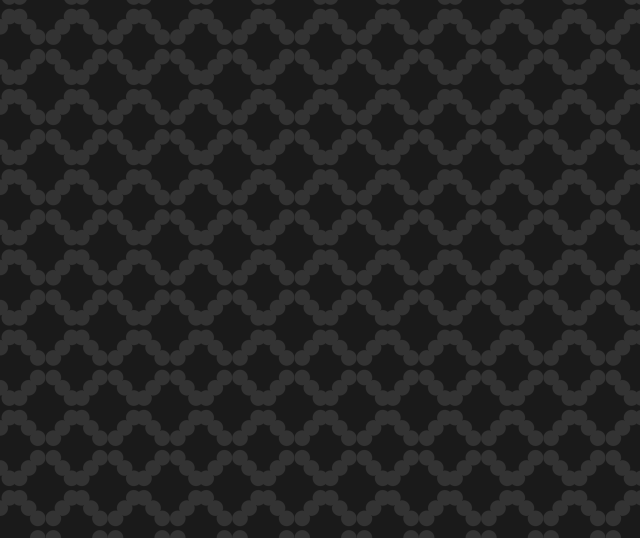
Reproduce this pattern procedurally as a Shadertoy shader.

```glsl
// Dark lattice of mirrored wavy bands, each built from chained discs.

const float COLUMNS = 10.286;        // repeats across the canvas
const float ROW_PITCH = 0.6446;      // band spacing, in column widths
const vec2 FIRST_CREST = vec2(0.232, 0.431);  // offset from the top left
const float DISC_RADIUS = 0.125;
const vec2 CHAIN_MIDDLE = vec2(0.2285, 0.0);
const vec2 CHAIN_STEP = vec2(0.1465, 0.165);
const vec3 GROUND = vec3(0.102);
const vec3 BAND = vec3(0.2);

// Signed distance to a disc
float disc(vec2 p, vec2 center, float radius) {
    return length(p - center) - radius;
}

// Three discs stepping from crest to trough of a half wave
float discChain(vec2 p, vec2 middle, vec2 stride, float radius) {
    float d = 1e3;
    for (int i = -1; i <= 1; i++) {
        d = min(d, disc(p, middle + float(i) * stride, radius));
    }
    return d;
}

// Fold the plane into one half wave; odd rows are flipped
vec2 foldToHalfWave(vec2 p, float pitch) {
    float row = floor(p.y / pitch + 0.5);
    float flip = 1.0 - 2.0 * mod(row, 2.0);
    float x = abs(p.x - floor(p.x + 0.5));
    return vec2(x, (p.y - row * pitch) * flip);
}

void mainImage(out vec4 fragColor, in vec2 fragCoord) {
    // Column widths, measured rightward and downward from the top left
    float pixel = COLUMNS / iResolution.x;
    vec2 p = vec2(fragCoord.x, iResolution.y - fragCoord.y) * pixel;

    vec2 q = foldToHalfWave(p - FIRST_CREST, ROW_PITCH);
    float d = discChain(q, CHAIN_MIDDLE, CHAIN_STEP, DISC_RADIUS);

    float cover = 1.0 - smoothstep(-0.7 * pixel, 0.7 * pixel, d);
    fragColor = vec4(mix(GROUND, BAND, cover), 1.0);
}
```
